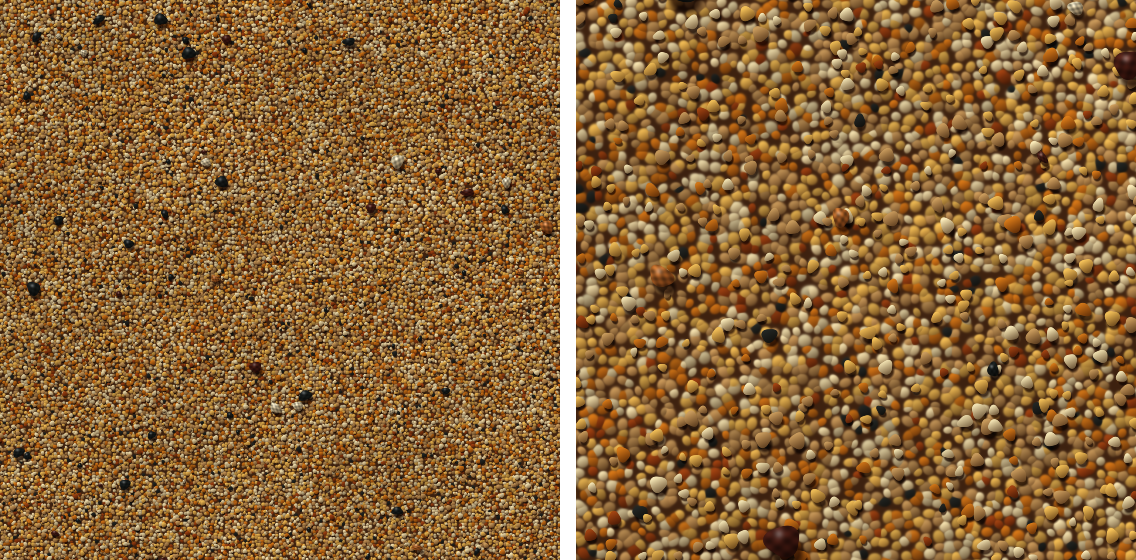
Left, the full canvas; right, a detail of the centre.
This texture is drawn by a Shadertoy shader. Its source:

```glsl
vec3 hash3(vec2 p) {
    vec3 q = fract(vec3(p.xyx) * vec3(0.1031, 0.1030, 0.0973));
    q += dot(q, q.yxz + 33.33);
    return fract((q.xxy + q.yzz) * q.zyx);
}

vec3 grainColour(float pick) {
    vec3 tan_ = vec3(0.70, 0.53, 0.31);
    vec3 gold = vec3(0.84, 0.65, 0.29);
    vec3 cream = vec3(0.85, 0.78, 0.60);
    vec3 orange = vec3(0.74, 0.41, 0.08);
    vec3 rust = vec3(0.56, 0.23, 0.06);
    vec3 slate = vec3(0.12, 0.13, 0.12);
    return pick < 0.27 ? tan_ : pick < 0.53 ? gold : pick < 0.77 ? cream
         : pick < 0.93 ? orange : pick < 0.98 ? rust : slate;
}

vec3 pebbleColour(float pick) {
    return pick < 0.62 ? vec3(0.09, 0.11, 0.11)
         : pick < 0.76 ? vec3(0.26, 0.10, 0.07)
         : pick < 0.88 ? vec3(0.64, 0.36, 0.14) : vec3(0.76, 0.71, 0.58);
}

// Turns an offset into the grain's own ellipse, where length 1 is its rim
vec2 ellipse(vec2 offset, float angle, float radius, float aspect) {
    float c = cos(angle), s = sin(angle);
    return mat2(c, -s, s, c) * offset / (radius * vec2(aspect, 1.0));
}

// Light from the upper left; shadows turn warmer as they darken
vec3 lit(vec3 colour, vec2 offset, float radius) {
    float shade = clamp(0.86 + 0.32 * dot(offset / radius, vec2(-0.45, 0.89)), 0.4, 1.12);
    return colour * pow(vec3(shade), vec3(1.0, 1.2, 1.4));
}

// Packed bed: the tallest dome wins, blended softly with its neighbours
vec3 sandBed(vec2 uv) {
    vec2 p = uv * 165.0, cell = floor(p);
    float total = exp(10.0 * 0.12);
    vec3 sum = vec3(0.24, 0.13, 0.06) * total;
    for (int y = -1; y <= 1; y++)
    for (int x = -1; x <= 1; x++) {
        vec2 id = cell + vec2(x, y);
        vec3 place = hash3(id + 17.0), look = hash3(id + 231.0);
        vec2 offset = p - id - 0.1 - 0.8 * place.xy;
        float radius = mix(0.5, 0.8, place.z);
        float d = length(ellipse(offset, look.x * 6.28, radius, mix(0.7, 1.0, look.y)));
        float weight = exp(10.0 * (1.0 - d));
        vec3 colour = grainColour(look.z) * mix(0.86, 1.12, fract(look.x * 7.0));
        sum += weight * lit(colour, offset, radius);
        total += weight;
    }
    return sum / total;
}

// Loose grains lying on the ground, each with a cast shadow
vec3 scatter(vec3 ground, vec2 uv, float count, float presence, vec2 size, bool pebbles) {
    vec2 p = uv * count, cell = floor(p);
    float pixel = count / iResolution.y;
    for (int y = 1; y >= -1; y--)
    for (int x = -1; x <= 1; x++) {
        vec2 id = cell + vec2(x, y);
        vec3 place = hash3(id + count), look = hash3(id + count + 91.0);
        if (fract(place.z * 13.0 + look.x) > presence) continue;
        vec2 offset = p - id - 0.1 - 0.8 * place.xy;
        float radius = mix(size.x, size.y, place.z * place.z);
        float angle = look.x * 6.28;
        float aspect = pebbles ? mix(0.5, 0.95, look.y) : mix(0.7, 1.0, look.y);

        vec2 shadowOffset = offset - radius * vec2(0.25, -0.65);
        float shadow = length(ellipse(shadowOffset, angle, radius, aspect));
        ground *= mix(vec3(1.0), vec3(0.36, 0.29, 0.25), 1.0 - smoothstep(0.65, 1.15, shadow));

        vec2 q = ellipse(offset, angle, radius, aspect);
        float rim = 1.0 + 0.1 * sin(3.0 * atan(q.y, q.x) + 9.0 * look.z);
        float cover = 1.0 - smoothstep(-0.5, 0.5, (length(q) - rim) * radius * aspect / pixel);
        vec3 body = lit(pebbles ? pebbleColour(look.z) : grainColour(look.z), offset, radius);
        if (pebbles) {
            // Mottling and a small glint on the lit side
            body *= 0.9 + 0.25 * sin(q.x * 7.0 + angle) * sin(q.y * 6.0);
            vec2 glint = offset / radius - vec2(-0.2, 0.4);
            body += 0.28 * exp(-16.0 * dot(glint, glint));
        }
        ground = mix(ground, body, cover);
    }
    return ground;
}

void mainImage(out vec4 fragColor, in vec2 fragCoord) {
    vec2 uv = fragCoord / iResolution.y;
    vec3 colour = sandBed(uv);
    colour = scatter(colour, uv, 100.0, 0.38, vec2(0.26, 0.50), false);
    colour = scatter(colour, uv, 25.0, 0.13, vec2(0.10, 0.32), true);

    // Faint unevenness of the beach
    float swell = sin(uv.x * 9.0 + 2.0 * sin(uv.y * 7.0)) * sin(uv.y * 13.0 - uv.x * 5.0);
    fragColor = vec4(clamp(colour * (1.0 + 0.04 * swell), 0.0, 1.0), 1.0);
}
```
